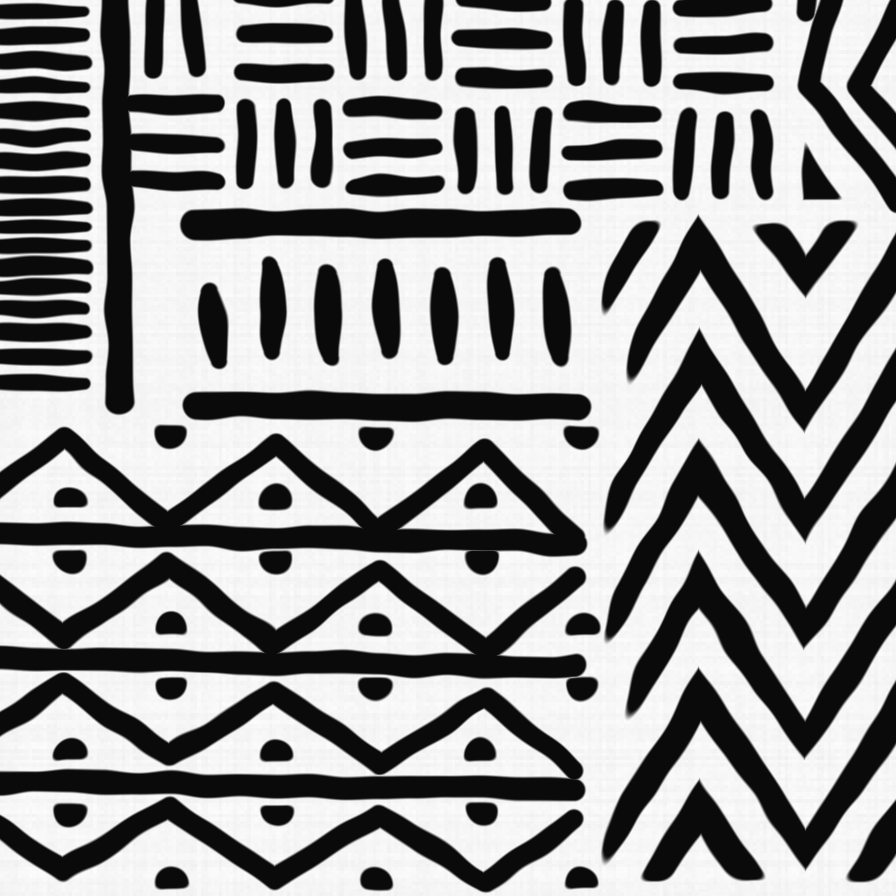
Reproduce this pattern procedurally as a three.js fragment shader.

```glsl
varying vec2 vUv;

const vec3 CLOTH = vec3(0.965);
const vec3 INK = vec3(0.04);
const float EDGE = 0.0018;       // half width of the soft ink edge
const float WOBBLE = 0.0065;     // hand-drawn waviness
const float WOBBLE_SCALE = 26.0;
const float THREADS = 250.0;     // weave threads across the cloth
const float WEAVE = 0.05;
const float BAR = 0.0112;        // radius of short brush bars
const float BEAM = 0.0152;       // radius of long bars
const float LATTICE = 0.0117;    // radius of lattice lines
const float PEAK_X = 0.781;      // first chevron peak
const float HALF_WAVE = 0.117;   // peak to valley of a chevron

float hash(vec2 p) {
  return fract(sin(dot(p, vec2(127.1, 311.7))) * 43758.5453);
}

float noise(vec2 p) {
  vec2 i = floor(p), f = fract(p);
  f = f * f * (3.0 - 2.0 * f);
  return mix(mix(hash(i), hash(i + vec2(1, 0)), f.x),
             mix(hash(i + vec2(0, 1)), hash(i + vec2(1, 1)), f.x), f.y);
}

float smoothMax(float a, float b, float k) {
  float h = max(k - abs(a - b), 0.0) / k;
  return max(a, b) + h * h * k * 0.25;
}

// Brush stroke from a to b; taper thins both ends
float stroke(vec2 p, vec2 a, vec2 b, float radius, float taper) {
  vec2 ab = b - a;
  float h = clamp(dot(p - a, ab) / dot(ab, ab), 0.0, 1.0);
  float fromMiddle = 2.0 * h - 1.0;
  return length(p - a - ab * h) - radius * (1.0 - taper * fromMiddle * fromMiddle);
}

// Ladder of rungs, upright post, two beams and the row of lozenges
float ladderAndBeams(vec2 p) {
  float d = stroke(p, vec2(0.129, 1.02), vec2(0.135, 0.551), BEAM, 0.0);
  for (int i = 0; i < 17; i++) {
    float n = float(i);
    float y = 0.987 - 0.0262 * n - 0.0104 * sin(6.2832 * pow(n / 17.0, 1.4));
    float radius = 0.0088 + 0.002 * hash(vec2(n, 3.0));
    d = min(d, stroke(p, vec2(-0.02, y), vec2(0.095, y), radius, 0.3));
  }
  d = min(d, stroke(p, vec2(0.216, 0.749), vec2(0.634, 0.752), BEAM, 0.0));
  d = min(d, stroke(p, vec2(0.220, 0.548), vec2(0.645, 0.547), BEAM, 0.0));
  for (int i = 0; i < 7; i++) {
    float n = float(i), first = i == 0 ? 1.0 : 0.0;
    vec2 c = vec2(0.2396 + 0.0638 * n, 0.652 - 0.004 * cos(3.1416 * n) - 0.012 * first);
    vec2 arm = vec2(-0.003 - 0.003 * first, 0.047 - 0.009 * first);
    d = min(d, stroke(p, c - arm, c + arm, BEAM, 0.4));
  }
  return d;
}

// Basket weave: triple bars that alternate in direction
float basket(vec2 p) {
  float d = 1.0;
  for (int row = 0; row < 2; row++)
  for (int col = 0; col < 6; col++) {
    float r = float(row), c = float(col);
    vec2 center = vec2(0.195 + 0.1224 * c, 0.964 - 0.123 * r - 0.0026 * c);
    bool flat_ = mod(r + c, 2.0) > 0.5;
    bool pair = row + col == 0;
    if (pair) center.x += 0.021;
    for (int i = -1; i <= 1; i++) {
      if (pair && i == 1) continue;
      float lean = 0.008 * (hash(vec2(c * 3.0 + float(i), r)) - 0.5);
      vec2 arm = flat_ ? vec2(0.046, lean * 0.5) : vec2(lean, 0.040);
      vec2 side = flat_ ? vec2(0.0, 0.043) : vec2(0.043, 0.0);
      vec2 mid = center + side * float(i);
      d = min(d, stroke(p, mid - arm, mid + arm, BAR, 0.15));
    }
  }
  return d;
}

vec2 latticeNode(float row, float k) {
  float x = min(0.0703 + 0.1178 * k, 0.642);
  float top = 0.504 - 0.1367 * row, bottom = 0.4115 - 0.1302 * row;
  return vec2(x, (mod(row + k, 2.0) < 0.5 ? top : bottom) - 0.03 * (x - 0.3));
}

// Diamond lattice with rails and half-round dots
float lattice(vec2 p) {
  float d = 1.0;
  for (int i = 0; i < 4; i++) {
    float row = float(i), y = 0.398 - 0.138 * row;
    if (i < 3) d = min(d, stroke(p, vec2(-0.02, y + 0.006), vec2(0.643, y - 0.004), 0.0128, 0.0));
    for (int k = -1; k < 5; k++)
      d = min(d, stroke(p, latticeNode(row, float(k)), latticeNode(row, float(k) + 1.0), LATTICE, 0.0));
  }
  for (int i = 0; i < 8; i++)
  for (int m = 0; m < 3; m++) {
    float n = float(i);
    float shift = mod(n + 1.0, 4.0) < 2.0 ? 0.112 : 0.0;
    float up = mod(n, 2.0) * 2.0 - 1.0;
    vec2 q = p - vec2(0.0794 + shift + 0.229 * float(m), 0.514 - 0.0706 * n);
    q.y = q.y * up + 0.004;
    d = min(d, smoothMax(length(q) - 0.0185, -q.y - 0.007, 0.006));
  }
  return d;
}

// Stacked chevrons, trimmed at the sides of their panel
float chevrons(vec2 p) {
  float t = abs(mod(p.x - PEAK_X + HALF_WAVE, 2.0 * HALF_WAVE) - HALF_WAVE) / HALF_WAVE;
  float radius = mix(0.0165, 0.012, t);
  if (p.x < PEAK_X) t *= 1.1;
  float all = 1.0;
  for (int i = -1; i < 6; i++) {
    float n = float(i);
    float valley = 0.542 - 0.1224 * n + (i < 0 && p.x > 0.75 ? 0.027 : 0.0);
    float d = abs(p.y - mix(0.730 - 0.1263 * n, valley, t)) * 0.52 - radius;
    d = smoothMax(d, 0.682 + 0.017 * cos(2.1 * n) - p.x, 0.015);
    d = smoothMax(d, 0.016 - p.y, 0.012);
    if (i < 0) d = smoothMax(d, p.y - 0.752, 0.012);
    all = min(all, d);
  }
  return all;
}

// Nested arrowheads and wedge in the upper right corner
float corner(vec2 p) {
  vec2 tip = vec2(0.902, 0.906), innerTip = vec2(0.957, 0.904);
  float d = stroke(p, vec2(0.928, 1.01), tip, 0.0125, 0.0);
  d = min(d, stroke(p, tip, vec2(1.005, 0.777), 0.0125, 0.0));
  d = min(d, stroke(p, vec2(1.005, 0.99), innerTip, 0.0125, 0.0));
  d = min(d, stroke(p, innerTip, vec2(1.01, 0.84), 0.0125, 0.0));
  d = min(d, stroke(p, vec2(0.9, 1.01), vec2(0.898, 0.985), 0.01, 0.0));
  float slant = dot(p - vec2(0.896, 0.844), vec2(0.837, 0.547));
  return min(d, smoothMax(max(0.896 - p.x, 0.776 - p.y), slant, 0.006));
}

void main() {
  vec2 q = vUv * WOBBLE_SCALE;
  vec2 p = vUv + WOBBLE * (vec2(noise(q), noise(q + 40.0)) - 0.5);
  float d = min(min(ladderAndBeams(p), basket(p)), min(lattice(p), min(chevrons(p), corner(p))));
  vec2 thread = floor(vUv * THREADS);
  float grain = hash(thread) + hash(vec2(thread.x, 7.0)) + hash(vec2(9.0, thread.y));
  vec3 cloth = CLOTH + WEAVE * (grain / 3.0 - 0.5);
  gl_FragColor = vec4(mix(INK, cloth, smoothstep(-EDGE, EDGE, d)), 1.0);
}
```
